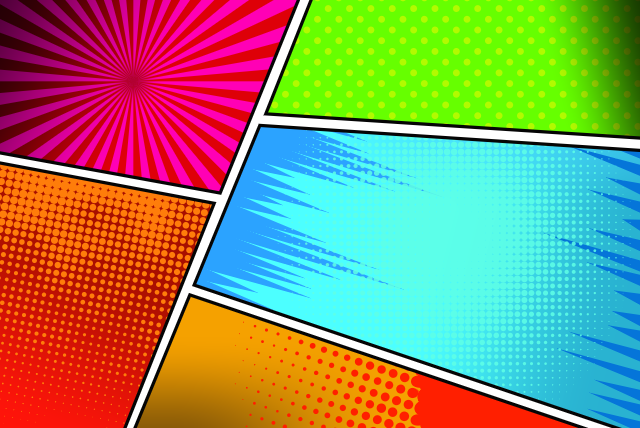
Reproduce this background procedurally as a Shadertoy shader.

```glsl
// Comic page of five slanted panels separated by white gutters and ink outlines.
// Each panel is a convex quad distance; its fill mixes gradients with halftone
// dots, a ray burst or tapering speed spikes. Canvas height is 1, y runs down.

#define INK_WIDTH 0.0038
#define RAY_COUNT 36.0
#define BURST_CENTER vec2(0.3125, 0.19)
#define GLOW_CENTER vec2(1.065, 0.557)
#define SPIKE_SLOPE 0.34
#define GREEN_CELL 0.0354
#define BLUE_CELL 0.0165
#define RED_CELL 0.0185
#define GOLD_CELL 0.0285

float hash(float n) { return fract(sin(n * 127.1 + 3.7) * 4375.85); }

float hash2(vec2 p) { return hash(p.x + 57.3 * p.y); }

float noise(vec2 p) {
    vec2 i = floor(p), f = fract(p);
    f *= f * (3.0 - 2.0 * f);
    return mix(mix(hash2(i), hash2(i + vec2(1, 0)), f.x),
               mix(hash2(i + vec2(0, 1)), hash2(i + 1.0), f.x), f.y);
}

// Antialiased coverage of a signed distance
float fill(float d) { return clamp(0.5 - d * iResolution.y, 0.0, 1.0); }

vec2 rotate(vec2 p, float a) {
    float c = cos(a), s = sin(a);
    return vec2(c * p.x + s * p.y, c * p.y - s * p.x);
}

// Outward distance to the line a-b, corners running clockwise
float edge(vec2 p, vec2 a, vec2 b) {
    vec2 d = normalize(b - a);
    return dot(p - a, vec2(d.y, -d.x));
}

float quad(vec2 p, vec2 a, vec2 b, vec2 c, vec2 d) {
    return max(max(edge(p, a, b), edge(p, b, c)), max(edge(p, c, d), edge(p, d, a)));
}

// Dot grid; radius is a fraction of the cell
float halftone(vec2 p, float cell, float radius) {
    return fill((length(fract(p / cell) - 0.5) - radius) * cell) * step(0.02, radius);
}

// Tapering spikes: v runs across them, u along them from the base
float spikes(float v, float u, float cell, float halfWidth, float shortest, float longest, float seed) {
    float cover = 0.0;
    for (float k = -1.0; k <= 1.0; k++) {
        float id = floor(v / cell) + k;
        float center = (id + 0.5 + 0.4 * (hash(id + seed) - 0.5)) * cell;
        float wave = pow(abs(cos(3.14159 * (center - 0.105) / 0.245)), 6.0);
        float len = mix(shortest, longest, max(wave, 0.45 * hash(id + seed + 31.0)));
        float w = halfWidth * (1.0 - u / len);
        cover = max(cover, fill(abs(v - center) - w) * step(u, len));
    }
    return cover;
}

vec3 burstPanel(vec2 p) {
    vec2 q = p - BURST_CENTER;
    float r = length(q);
    float ray = fill(sin(atan(q.y, q.x) * RAY_COUNT) * r / RAY_COUNT);
    float light = smoothstep(-0.15, 0.5, p.x + 0.55 * p.y);
    vec3 pink = vec3(1.0, 0.0, 0.71) * mix(0.2, 1.0, light);
    vec3 red = mix(vec3(0.13, 0.0, 0.02), vec3(0.87, 0.0, 0.03), light * light);
    return mix(mix(pink, red, ray), vec3(0.62, 0.0, 0.12), 0.7 * exp(-r * r * 900.0));
}

vec3 greenPanel(vec2 p) {
    float spot = halftone(rotate(p - vec2(1.42, 0.02), 0.7854) + 0.5 * GREEN_CELL, GREEN_CELL, 0.225);
    vec3 color = mix(vec3(0.4, 1.0, 0.0), vec3(0.7, 0.98, 0.0), spot);
    float shade = smoothstep(1.27, 1.56, p.x - 0.25 * (p.y - 0.1));
    return color * mix(1.0, 0.2, shade);
}

vec3 bluePanel(vec2 p) {
    // Cyan ground, darker to the lower right
    vec3 color = mix(vec3(0.3, 1.0, 1.0), vec3(0.16, 0.7, 0.82),
                     smoothstep(1.0, 1.5, p.x + 0.25 * (p.y - 0.55)));
    color = mix(color, vec3(0.27, 0.8, 0.98), 0.6 * smoothstep(0.5, 0.3, p.y) * smoothstep(0.7, 1.1, p.x));

    // Speed spikes from both sides
    float across = p.y - SPIKE_SLOPE * p.x;
    float fromLeft = p.x - 0.609 + 0.413 * (p.y - 0.293);
    float left = spikes(across, fromLeft, 0.0245, 0.017, 0.12, 0.5, 2.0);
    float right = spikes(across, 1.5 - p.x, 0.043, 0.013, 0.04, 0.23, 9.0);
    color = mix(color, vec3(0.17, 0.64, 1.0), left);
    color = mix(color, vec3(0.02, 0.46, 0.85), right);

    // Aqua halftone glow
    float radius = 0.82 - 1.9 * length((p - GLOW_CENTER) * vec2(1.0, 0.9));
    return mix(color, vec3(0.37, 1.0, 0.9), 0.85 * halftone(p, BLUE_CELL, radius));
}

vec3 redPanel(vec2 p) {
    vec3 color = mix(vec3(0.66, 0.06, 0.0), vec3(1.0, 0.08, 0.04),
                     smoothstep(0.45, 1.0, p.y - 0.45 * p.x));
    float radius = 0.53 - 0.85 * (p.y - 0.19 * p.x - 0.38) + 0.16 * (noise(p * 14.0) - 0.5);
    return mix(color, vec3(1.0, 0.49, 0.04), halftone(rotate(p, 0.19), RED_CELL, radius));
}

vec3 goldPanel(vec2 p) {
    float shade = smoothstep(0.78, 1.05, p.y) * smoothstep(0.95, 0.4, p.x);
    vec3 color = mix(vec3(0.96, 0.63, 0.0), vec3(0.5, 0.33, 0.03), shade);
    float radius = 0.02 + 1.0 * (p.x - 0.55) + 0.12 * (noise(p * 20.0) - 0.5);
    radius += smoothstep(0.97, 1.03, p.x);
    return mix(color, vec3(1.0, 0.12, 0.0), halftone(rotate(p, 0.33), GOLD_CELL, radius));
}

// Lay one panel and its outline over the page
void lay(inout vec3 page, float d, vec3 color) {
    page = mix(page, vec3(0.02), fill(d - INK_WIDTH));
    page = mix(page, color, fill(d + INK_WIDTH));
}

void mainImage(out vec4 fragColor, in vec2 fragCoord) {
    vec2 p = fragCoord / iResolution.xy;
    p = vec2(p.x * 1.5, 1.0 - p.y);
    vec3 page = vec3(1.0);
    lay(page, quad(p, vec2(-0.1), vec2(0.74, -0.1), vec2(0.516, 0.451), vec2(-0.1, 0.339)), burstPanel(p));
    lay(page, quad(p, vec2(0.769, -0.1), vec2(1.6, -0.1), vec2(1.6, 0.329), vec2(0.623, 0.266)), greenPanel(p));
    lay(page, quad(p, vec2(0.609, 0.293), vec2(1.6, 0.358), vec2(1.6, 1.052), vec2(0.455, 0.666)), bluePanel(p));
    lay(page, quad(p, vec2(-0.1, 0.362), vec2(0.502, 0.475), vec2(0.253, 1.1), vec2(-0.1, 1.1)), redPanel(p));
    lay(page, quad(p, vec2(0.445, 0.689), vec2(1.664, 1.1), vec2(0.9, 1.1), vec2(0.275, 1.1)), goldPanel(p));
    fragColor = vec4(page, 1.0);
}
```
